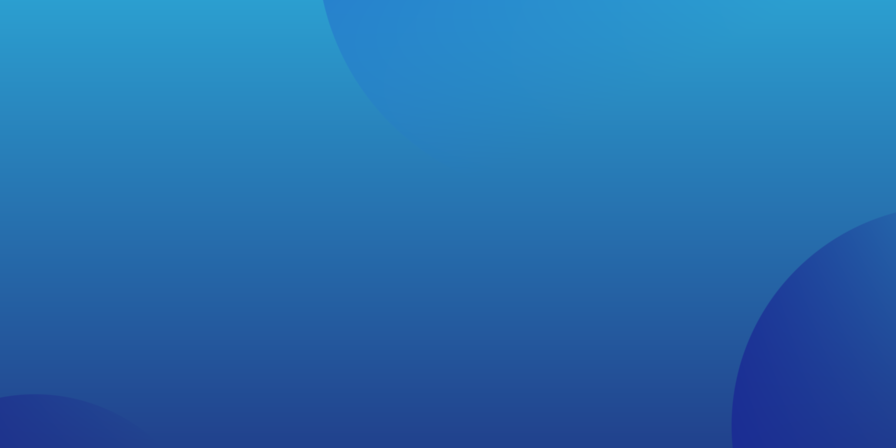
This background is drawn by a Shadertoy shader. Its source:

```glsl
// A calm blue backdrop: a vertical gradient from cyan to deep navy, with three
// large translucent discs cropped by the canvas edges. Each disc is a distance
// function whose tint fades away along its own axis.

#define SKY_TOP     vec3(0.170, 0.622, 0.815)
#define SKY_BOTTOM  vec3(0.130, 0.255, 0.550)
#define AZURE       vec3(0.145, 0.475, 0.800)
#define INDIGO      vec3(0.100, 0.160, 0.580)
#define NAVY        vec3(0.110, 0.160, 0.550)

// Antialiased coverage of a disc; lengths are in canvas heights
float discMask(vec2 p, vec2 centre, float radius) {
    float pixel = 1.0 / iResolution.y;
    return smoothstep(pixel, -pixel, length(p - centre) - radius);
}

// Linear fade: one at the start point, zero at start + axis
float fadeAlong(vec2 p, vec2 start, vec2 axis) {
    return 1.0 - clamp(dot(p - start, axis) / dot(axis, axis), 0.0, 1.0);
}

void mainImage(out vec4 fragColor, in vec2 fragCoord) {
    vec2 p = fragCoord / iResolution.y;

    // Background gradient
    vec3 color = mix(SKY_BOTTOM, SKY_TOP, p.y);

    // Upper disc, fading to the lower right
    float upper = discMask(p, vec2(1.268, 1.120), 0.560)
                * fadeAlong(p, vec2(0.721, 1.0), vec2(0.252, -0.453));
    color = mix(color, AZURE, 0.78 * upper);

    // Right disc, fading towards the canvas edge
    float right = discMask(p, vec2(2.125, 0.050), 0.492)
                * fadeAlong(p, vec2(1.633, 0.050), vec2(0.520, 0.040));
    color = mix(color, INDIGO, 0.85 * right);

    // Lower left disc, fading to the right
    float corner = discMask(p, vec2(0.078, -0.280), 0.400)
                 * fadeAlong(p, vec2(-0.10, 0.0), vec2(0.46, 0.0));
    color = mix(color, NAVY, 0.75 * corner);

    fragColor = vec4(color, 1.0);
}
```
